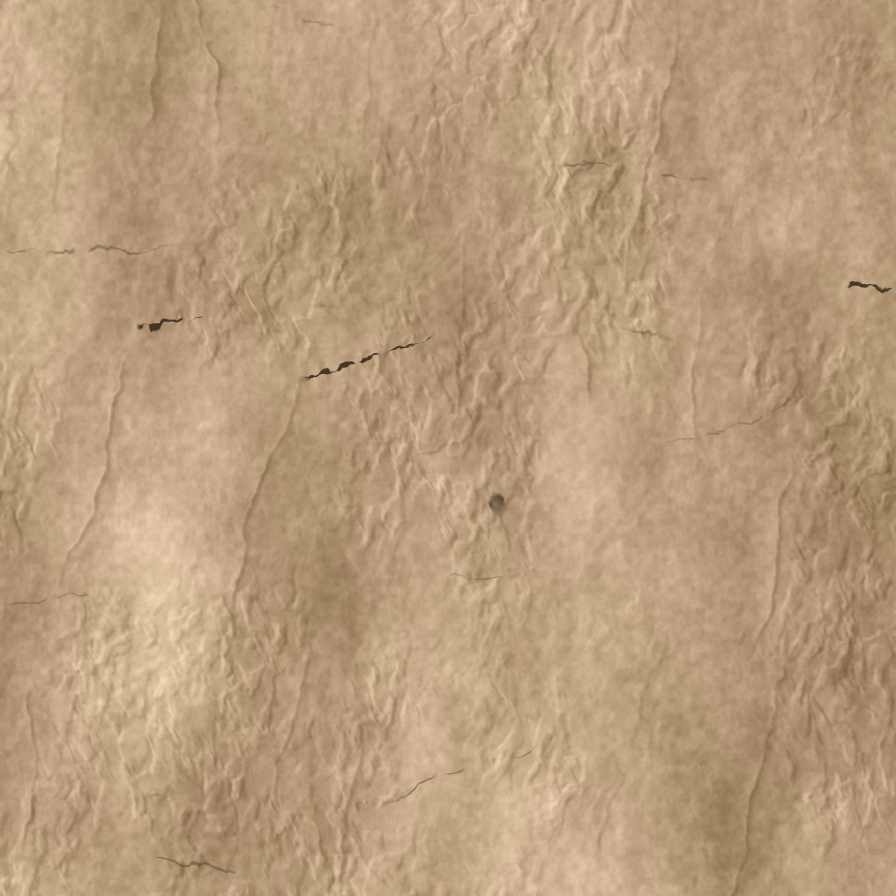
A WebGL 2 fragment shader for this texture:

```glsl
#version 300 es
precision highp float;

uniform vec2 u_resolution;
out vec4 fragColor;

float hash(vec2 cell) {
  vec3 h = fract(cell.xyx * 0.1031);
  h += dot(h, h.yzx + 33.33);
  return fract((h.x + h.y) * h.z);
}

float noise(vec2 p) {
  vec2 cell = floor(p), f = fract(p);
  vec2 w = f * f * f * (f * (f * 6.0 - 15.0) + 10.0);
  float low = mix(hash(cell), hash(cell + vec2(1, 0)), w.x);
  float high = mix(hash(cell + vec2(0, 1)), hash(cell + 1.0), w.x);
  return mix(low, high, w.y);
}

float fbm(vec2 p) {
  float sum = 0.0, gain = 0.533;
  for (int i = 0; i < 4; i++) {
    sum += gain * noise(p);
    p = mat2(1.75, 0.9, -0.9, 1.75) * p + 17.3;
    gain *= 0.5;
  }
  return sum;
}

vec2 rotate(vec2 p, float angle) {
  float c = cos(angle), s = sin(angle);
  return vec2(c * p.x + s * p.y, c * p.y - s * p.x);
}

vec2 wander(vec2 p, float scale, float amount) {
  return p + amount * (vec2(fbm(p * scale + 40.0), fbm(p * scale + 71.0)) - 0.5);
}

// Long upright ridges, gentle on the left and steep on the right
float creases(vec2 p) {
  float height = 0.0;
  for (int i = 0; i < 20; i++) {
    float id = float(i);
    vec2 center = vec2((id + hash(vec2(id, 3))) / 20.0, hash(vec2(id, 8)));
    vec2 q = rotate(p - center, mix(0.2, -0.3, hash(vec2(id, 15))));
    float reach = mix(0.05, 0.22, hash(vec2(id, 21)));
    float fade = 1.0 - smoothstep(0.3, 1.0, abs(q.y) / reach);
    float profile = exp(q.x < 0.0 ? q.x / 0.008 : -q.x / 0.002);
    height += fade * profile * mix(0.25, 0.9, hash(vec2(id, 29)));
  }
  return height;
}

float relief(vec2 p) {
  vec2 q = wander(wander(p, 9.0, 0.035), 42.0, 0.01);
  float rough = 0.15 + 0.85 * smoothstep(0.42, 0.62, fbm(p * vec2(7.5, 4.2) + 7.0));
  float flakes = smoothstep(0.45, 0.66, fbm(rotate(q, 0.3) * vec2(46, 26)));
  float chips = smoothstep(0.4, 0.85, noise(rotate(q, -0.3) * vec2(88, 48) + 9.0));
  float folds = noise(vec2(p.x - 0.17 * p.y, p.y) * vec2(13.0, 2.6));
  float skin = fbm(q * vec2(44, 30) + 5.0);
  float scars = creases(q) * (0.25 + 1.1 * noise(p * 26.0));
  return rough * (0.55 * flakes + 0.5 * chips) + 1.4 * folds + 0.6 * skin + scars;
}

// Thin broken hairlines, mostly lying across
float hairlines(vec2 p, float pixel) {
  vec2 q = wander(wander(p, 12.0, 0.035), 60.0, 0.014);
  float broken = smoothstep(0.35, 0.65, noise(p * 55.0 + 3.0));
  float dark = 0.0;
  for (int i = 0; i < 9; i++) {
    float id = float(i);
    vec2 center = vec2(hash(vec2(id, 52)), (id + hash(vec2(id, 57))) / 9.0);
    vec2 s = rotate(q - center, mix(-0.25, 0.4, hash(vec2(id, 63))));
    float reach = mix(0.05, 0.15, hash(vec2(id, 69)));
    float line = 1.0 - smoothstep(0.0, 0.0014 + pixel, abs(s.y));
    float fade = 1.0 - smoothstep(0.4, 1.0, abs(s.x) / reach);
    dark = max(dark, line * fade * mix(0.35, 1.0, hash(vec2(id, 75))));
  }
  return dark * broken;
}

// A few ragged open slits and one small pit
float openings(vec2 p, float pixel) {
  vec2 q = wander(p, 70.0, 0.014);
  float ragged = noise(p * vec2(110, 90));
  float dark = 0.0;
  for (int i = 0; i < 3; i++) {
    float id = float(i);
    vec2 s = rotate(q - fract(vec2(0.41, 0.6) + id * vec2(0.78, 0.04)), 0.33 - 0.2 * id);
    float reach = 0.08 / (1.0 + id);
    float taper = 1.0 - smoothstep(-0.8, 0.6, s.x / reach);
    float width = (0.0018 + 0.003 * taper) * smoothstep(0.1, 0.7, ragged) - 0.0004;
    float inside = 1.0 - smoothstep(0.85, 1.0, abs(s.x) / reach);
    dark = max(dark, inside * (1.0 - smoothstep(-0.0012, pixel, abs(s.y) - width)));
  }
  float pit = length((q - vec2(0.553, 0.437)) * vec2(2.1, 1.0)) - 0.017;
  return max(dark, (0.4 + 0.5 * ragged) * (1.0 - smoothstep(-0.008, 0.002, pit)));
}

void main() {
  vec2 p = gl_FragCoord.xy / u_resolution.y;
  float pixel = 1.0 / u_resolution.y;

  // Light from the upper left
  vec2 light = 0.002 * vec2(-0.9, 0.43);
  float slope = relief(p - light) - relief(p + light);
  float tone = 0.3 * slope / (1.0 + 1.1 * abs(slope));

  // Stains, mottling and grain
  tone += 0.26 * (fbm(p * vec2(6.0, 2.8) + 23.0) - 0.5);
  tone += 0.13 * (fbm(p * vec2(21, 12) + 12.0) - 0.5);
  tone += 0.12 * (fbm(p * 120.0) - 0.5);

  vec3 color = vec3(0.74, 0.63, 0.5) + tone;
  color += (fbm(p * vec2(6, 4) + 90.0) - 0.5) * vec3(0.01, -0.015, 0.02);
  color = mix(color, vec3(0.4, 0.3, 0.21), 0.65 * hairlines(p, pixel));
  color = mix(color, vec3(0.22, 0.16, 0.12), 0.9 * openings(p, pixel));
  fragColor = vec4(color, 1.0);
}
```
